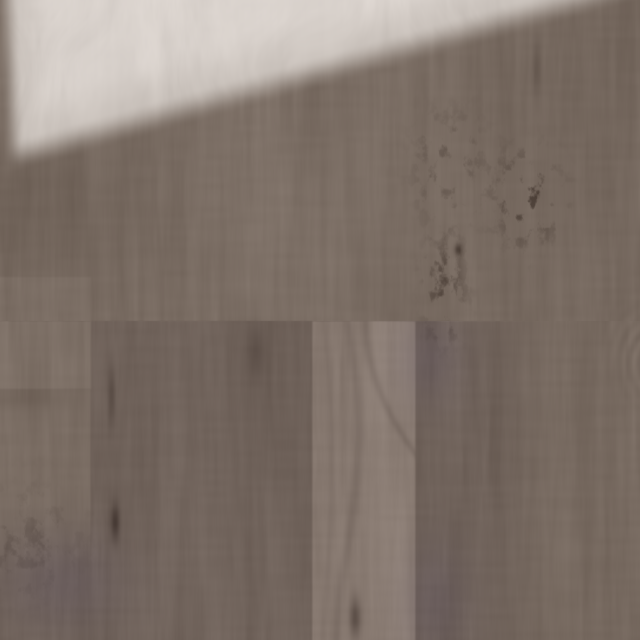
This texture is drawn by a Shadertoy shader. Its source:

```glsl
// Weathered grey-brown wood planks with a soft slanted patch of sunlight.
// Planks are blurred rectangles; grain is stretched value noise, with knots,
// curved growth lines and stains layered on top before the light is added.

const vec3 WOOD_MID = vec3(0.470, 0.418, 0.380);
const vec3 WOOD_DARK = vec3(0.435, 0.383, 0.352);
const vec3 WOOD_PALE = vec3(0.535, 0.480, 0.445);
const vec3 SUN_EDGE = vec3(0.785, 0.755, 0.730);
const vec3 SUN_CORE = vec3(0.850, 0.822, 0.800);
const vec3 VIOLET_STAIN = vec3(-0.012, -0.010, 0.016);
const float SEAM_Y = 0.498;        // long joint across the floor
const float SEAM_SOFT = 0.0025;
const float GRAIN_GAIN = 0.085;
const float SUN_BASE = 0.750;      // lower sunlight edge at x = 0
const float SUN_SLOPE = 0.275;
const float SUN_BLUR = 0.027;

float hash(vec2 p) {
    vec3 q = fract(vec3(p.xyx) * 0.1031);
    q += dot(q, q.yzx + 33.33);
    return fract((q.x + q.y) * q.z);
}

float noise(vec2 p) {
    vec2 i = floor(p), f = fract(p);
    f = f * f * (3.0 - 2.0 * f);
    return mix(mix(hash(i), hash(i + vec2(1, 0)), f.x),
               mix(hash(i + vec2(0, 1)), hash(i + vec2(1, 1)), f.x), f.y);
}

float fbm(vec2 p) {
    float sum = 0.0, amp = 0.5;
    for (int i = 0; i < 4; i++) {
        sum += amp * noise(p);
        p = p * 2.03 + 17.1;
        amp *= 0.5;
    }
    return sum / 0.9375;
}

float box(vec2 p, vec2 lo, vec2 hi) {
    vec2 m = smoothstep(lo - SEAM_SOFT, lo + SEAM_SOFT, p)
           * (1.0 - smoothstep(hi - SEAM_SOFT, hi + SEAM_SOFT, p));
    return m.x * m.y;
}

float blob(vec2 p, vec2 center, vec2 size) {
    vec2 d = (p - center) / size;
    return exp(-dot(d, d));
}

float stroke(float d, float width) {
    return exp(-d * d / (width * width));
}

vec3 planks(vec2 p) {
    // Upper board, shaded at the left and along the right-hand streaks
    vec3 upper = WOOD_MID;
    upper -= 0.040 * blob(p, vec2(0.05, 0.68), vec2(0.16, 0.14));
    upper -= 0.022 * blob(p, vec2(0.83, 0.82), vec2(0.12, 0.20));
    upper -= 0.030 * blob(p, vec2(1.0, 0.98), vec2(0.08, 0.25));
    upper += 0.016 * blob(p, vec2(0.48, 0.69), vec2(0.18, 0.18));

    // Lower boards
    vec3 right = mix(WOOD_DARK, WOOD_MID, smoothstep(0.74, 0.88, p.x));
    vec3 left = mix(WOOD_DARK, WOOD_MID + 0.012, smoothstep(0.08, 0.25, p.y));
    left -= 0.035 * blob(p, vec2(0.03, 0.380), vec2(0.10, 0.022));
    vec3 dark = WOOD_DARK + 0.014 * blob(p, vec2(0.28, 0.15), vec2(0.10, 0.25));
    vec3 col = mix(right, upper, smoothstep(SEAM_Y - SEAM_SOFT, SEAM_Y + SEAM_SOFT, p.y));
    col = mix(col, left, box(p, vec2(-1, -1), vec2(0.142, 0.392)));
    col = mix(col, dark, box(p, vec2(0.142, -1), vec2(0.488, SEAM_Y)));
    col = mix(col, WOOD_PALE, box(p, vec2(0.488, -1), vec2(0.649, SEAM_Y)));
    col = mix(col, WOOD_MID + 0.022, box(p, vec2(-1, 0.392), vec2(0.142, SEAM_Y)));
    col = mix(col, WOOD_MID + 0.006, box(p, vec2(-1, SEAM_Y), vec2(0.142, 0.567)));

    // Cool stains
    float stain = blob(p, vec2(0.10, 0.09), vec2(0.09, 0.07))
                + blob(p, vec2(0.68, 0.06), vec2(0.05, 0.09))
                + blob(p, vec2(0.67, 0.44), vec2(0.05, 0.07)) * step(p.y, SEAM_Y);
    return col + VIOLET_STAIN * stain;
}

float grain(vec2 p) {
    float board = step(p.y, SEAM_Y) * 31.0;
    float bend = 0.025 * (noise(p * vec2(5.0, 3.0) + board) - 0.5);
    float wide = fbm(vec2((p.x + bend) * 24.0 + board, p.y * 2.5)) - 0.5;
    float fine = fbm(vec2(p.x * 95.0 + board, p.y * 7.0)) - 0.5;
    float cross = noise(vec2(p.x * 18.0, p.y * 110.0)) - 0.5;
    return 0.65 * wide + 0.55 * fine + 0.13 * cross;
}

float markings(vec2 p) {
    // Curved growth lines in the pale board
    float drop = max(SEAM_Y - p.y, 0.0);
    float lines = 0.8 * stroke(p.x - 0.572 - 1.8 * drop * drop, 0.007)
                + 0.7 * stroke(p.x - 0.543 - 0.018 * sin(drop * 9.0), 0.008)
                + 0.4 * stroke(p.x - 0.507 - 0.012 * sin(drop * 7.0), 0.005);
    float ink = 0.06 * lines * box(p, vec2(0.488, -1), vec2(0.649, SEAM_Y));
    // Rings at the right border
    float radius = length((p - vec2(1.02, 0.43)) * vec2(1.0, 0.7));
    ink += 0.02 * sin(radius * 380.0) * blob(p, vec2(1.0, 0.45), vec2(0.04, 0.055));
    // Long knots and slits
    ink += 0.16 * blob(p, vec2(0.180, 0.184), vec2(0.007, 0.030));
    ink += 0.17 * blob(p, vec2(0.555, 0.035), vec2(0.009, 0.032));
    ink += 0.08 * blob(p, vec2(0.175, 0.380), vec2(0.006, 0.045));
    ink += 0.06 * blob(p, vec2(0.400, 0.450), vec2(0.013, 0.045));
    ink += 0.07 * blob(p, vec2(0.838, 0.895), vec2(0.007, 0.045));
    ink += 0.17 * blob(p, vec2(0.716, 0.610), vec2(0.006, 0.009));
    // Speckled weathering
    float zone = blob(p, vec2(0.825, 0.690), vec2(0.045, 0.065))
               + 0.8 * blob(p, vec2(0.695, 0.550), vec2(0.030, 0.070))
               + 0.5 * blob(p, vec2(0.700, 0.740), vec2(0.050, 0.080))
               + 0.3 * blob(p, vec2(0.040, 0.160), vec2(0.080, 0.080));
    return ink + 0.17 * zone * smoothstep(0.50, 0.75, fbm(p * vec2(65.0, 50.0)));
}

void mainImage(out vec4 fragColor, in vec2 fragCoord) {
    vec2 p = fragCoord / iResolution.xy;
    float fiber = grain(p);
    vec3 wood = planks(p) + GRAIN_GAIN * fiber - markings(p) * vec3(1.0, 0.98, 0.94);

    // Sunlight with a blurred slanted base and left side
    float rise = p.y - SUN_BASE - SUN_SLOPE * p.x;
    float side = p.x - 0.011 - 0.045 * (1.0 - p.y);
    float sun = smoothstep(-SUN_BLUR, SUN_BLUR, rise) * smoothstep(-0.018, 0.020, side);
    float core = smoothstep(0.01, 0.10, rise) * smoothstep(0.0, 0.08, side);
    float swirl = fbm(vec2(p.x * 38.0 + 5.0 * noise(p * 9.0), p.y * 12.0)) - 0.5;
    vec3 lit = mix(SUN_EDGE, SUN_CORE, core) + 0.06 * swirl + 0.025 * fiber;
    fragColor = vec4(mix(wood, lit, sun), 1.0);
}
```
